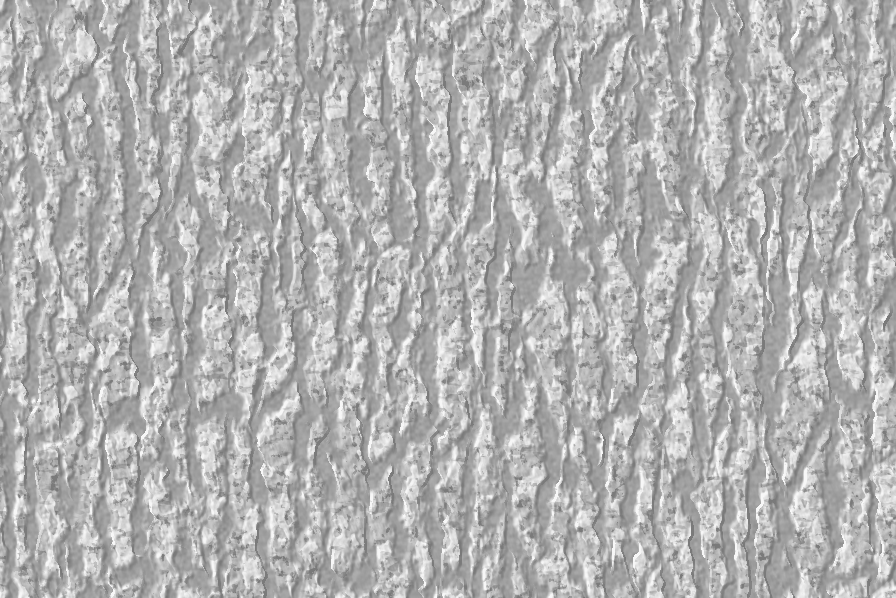
A WebGL 1 fragment shader for this texture:

```glsl
precision highp float;
uniform vec2 u_resolution;

#define RIDGES 18.0        // plates per canvas height, sideways
#define STRETCH 0.19       // vertical cell rate relative to RIDGES
#define WARP 0.032         // bend of the ridges
#define LIGHT_STEP 0.0050  // reach of the relief lighting
#define RELIEF 0.58
#define GROOVE_TONE 0.625
#define PLATE_GAIN 0.10
#define FLAKE_GAIN 0.13
#define CRACK_DEPTH 0.12
#define PIT_DEPTH 0.17
#define GRAIN 0.09

float hash(vec2 p) {
  return fract(sin(dot(p, vec2(127.1, 311.7))) * 43758.5453);
}

float noise(vec2 p) {
  vec2 i = floor(p), f = fract(p);
  f = f * f * (3.0 - 2.0 * f);
  float low = mix(hash(i), hash(i + vec2(1.0, 0.0)), f.x);
  float high = mix(hash(i + vec2(0.0, 1.0)), hash(i + vec2(1.0, 1.0)), f.x);
  return mix(low, high, f.y);
}

// Octaves are turned against each other to hide the lattice
float fbm(vec2 p) {
  float sum = 0.0, amp = 0.54;
  for (int i = 0; i < 3; i++) {
    sum += amp * noise(p);
    p = mat2(1.7, 1.1, -1.1, 1.7) * p + vec2(17.3, 9.1);
    amp *= 0.5;
  }
  return sum;
}

// Distance-like gap to the cell border, even in all canvas directions
float cellEdge(vec2 p) {
  vec2 cell = floor(p);
  vec2 toNearest = vec2(9.0), toSecond = vec2(9.0);
  for (int y = -1; y <= 1; y++) {
    for (int x = -1; x <= 1; x++) {
      vec2 c = cell + vec2(float(x), float(y));
      vec2 r = c + 0.5 + 0.85 * (vec2(hash(c), hash(c + 57.3)) - 0.5) - p;
      if (dot(r, r) < dot(toNearest, toNearest)) {
        toSecond = toNearest;
        toNearest = r;
      } else if (dot(r, r) < dot(toSecond, toSecond)) {
        toSecond = r;
      }
    }
  }
  vec2 across = normalize(toSecond) - normalize(toNearest);
  float steepness = length(across * vec2(1.0, STRETCH));
  return 2.0 * (length(toSecond) - length(toNearest)) / max(steepness, 0.45);
}

// Raised bark plates, 0 in the grooves and 1 on top
float plates(vec2 p) {
  vec2 q = p;
  q.x += WARP * (noise(p * vec2(9.0, 7.0)) - 0.5);
  q.x += 0.6 * WARP * (noise(p * vec2(32.0, 24.0) + 5.0) - 0.5);
  q.y += 2.0 * WARP * (noise(p * vec2(24.0, 9.0) + 31.0) - 0.5);
  q += 0.3 * WARP * (noise(p * 75.0 + 19.0) - 0.5);
  float ragged = fbm(p * vec2(54.0, 28.0) + 11.0) - 0.47;
  float edge = cellEdge(q * RIDGES * vec2(1.0, STRETCH) + 40.0);
  return smoothstep(0.10, 0.75, edge + 1.5 * ragged);
}

// Hard-edged chips lying on the plates
float chips(vec2 p) {
  return smoothstep(0.43, 0.53, fbm(p * vec2(58.0, 38.0) + 71.0));
}

float height(vec2 p) {
  float top = plates(p);
  float rough = fbm(p * vec2(105.0, 80.0) + 3.0);
  return 0.34 * top + 0.16 * top * chips(p) + (0.16 + 0.44 * top) * rough;
}

void main() {
  vec2 p = gl_FragCoord.xy / u_resolution.y;
  float top = plates(p);

  // Light from the upper left, softened on steep rims
  float slope = height(p) - height(p + LIGHT_STEP * vec2(-0.80, 0.60));
  slope /= 1.0 + 2.2 * abs(slope);
  float tone = GROOVE_TONE + PLATE_GAIN * top + RELIEF * slope;

  // Pale chips
  tone += FLAKE_GAIN * top * chips(p);

  // Short cross cracks
  float crackField = fbm(p * vec2(44.0, 95.0) + 23.0);
  tone -= CRACK_DEPTH * top * smoothstep(0.57, 0.68, crackField);

  // Ragged pits and fine grain
  float pits = fbm(p * vec2(125.0, 105.0) + 13.0);
  tone -= PIT_DEPTH * top * smoothstep(0.58, 0.68, pits);
  tone += GRAIN * (noise(p * 165.0 + 47.0) - 0.5);

  gl_FragColor = vec4(vec3(clamp(tone, 0.48, 0.97)), 1.0);
}
```
